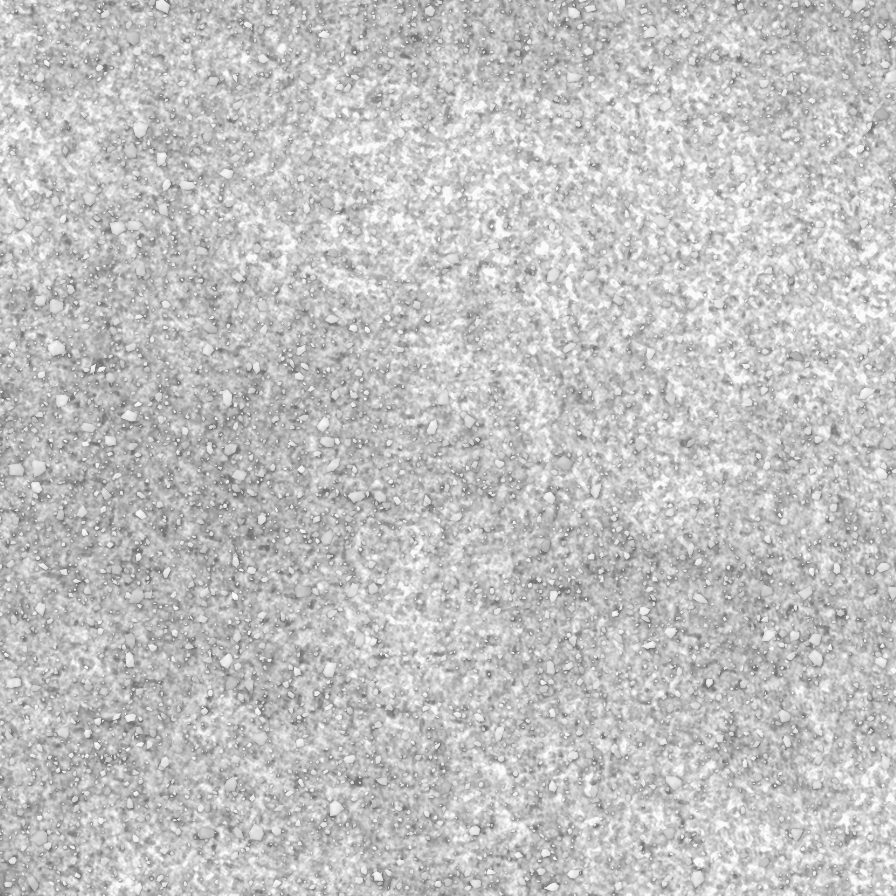
This texture is drawn by a WebGL 2 fragment shader. Its source:

```glsl
#version 300 es
precision highp float;

uniform vec2 u_resolution;
out vec4 fragColor;

float hash(vec2 p) {
    return fract(sin(dot(p, vec2(127.1, 311.7))) * 43758.5453);
}

vec2 hash2(vec2 p) {
    return vec2(hash(p), hash(p + 51.7));
}

mat2 rotation(float a) {
    return mat2(cos(a), sin(a), -sin(a), cos(a));
}

float noise(vec2 p) {
    vec2 i = floor(p), f = fract(p);
    f = f * f * (3.0 - 2.0 * f);
    return mix(mix(hash(i), hash(i + vec2(1, 0)), f.x),
               mix(hash(i + vec2(0, 1)), hash(i + 1.0), f.x), f.y);
}

// Broad worn patches: 0 is stony and dark, 1 is crumbly and bright
float wear(vec2 p) {
    float n = 0.5 * noise(p * vec2(4.0, 6.0) + 3.1)
            + 0.3 * noise(rotation(0.6) * p * 13.0)
            + 0.2 * noise(rotation(1.1) * p * 31.0);
    return smoothstep(0.2, 0.8, n + 0.13 * cos(9.5 * (p.y - 0.78)));
}

// Fine cement grain with white crumbs and dark pits
float cement(vec2 p, float worn) {
    float tone = 0.765 + 0.09 * (worn - 0.5);
    tone += 0.10 * (noise(rotation(0.4) * p * 90.0) - 0.5);
    tone += 0.20 * (noise(rotation(0.9) * p * 210.0) - 0.5);
    tone += 0.18 * (noise(rotation(1.3) * p * 390.0) - 0.5);
    float crumbs = smoothstep(0.52, 0.76, noise(rotation(0.7) * p * 170.0));
    float pits = smoothstep(0.7, 0.92, noise(rotation(0.2) * p * 130.0));
    return tone + 0.16 * crumbs * mix(0.35, 1.0, worn) - 0.15 * pits;
}

// Distance to an irregular convex chip with six sides
float chip(vec2 p, float radius, vec2 seed) {
    p = rotation(6.283 * hash(seed + 2.3)) * p;
    p.y *= 1.0 + 0.7 * hash(seed + 4.9);
    float d = -1.0;
    for (int i = 0; i < 6; i++) {
        float k = float(i);
        float a = 1.047 * (k + 0.8 * hash(seed + k * 1.7));
        float reach = radius * mix(0.6, 1.0, hash(seed + k * 3.1 + 8.0));
        d = max(d, dot(p, vec2(cos(a), sin(a))) - reach);
    }
    return d;
}

// One layer of scattered chips laid over the tone below
float scatterChips(float tone, vec2 p, float cells, float density, float layer) {
    vec2 q = p * cells + layer * 7.3;
    float edge = cells * max(0.0007, 0.6 / min(u_resolution.x, u_resolution.y));
    for (int y = -1; y <= 1; y++) {
        for (int x = -1; x <= 1; x++) {
            vec2 cell = floor(q) + vec2(x, y);
            vec2 seed = cell + layer * 37.0;
            vec2 centre = cell + 0.2 + 0.6 * hash2(seed);
            vec2 offset = q - centre;
            if (dot(offset, offset) > 0.64) continue;

            float worn = wear((centre - layer * 7.3) / cells);
            if (hash(seed + 9.2) > density * mix(1.35, 0.5, worn)) continue;

            float size = hash(seed + 6.4);
            float radius = mix(0.19, 0.4, size * size);
            float d = chip(offset, radius, seed);

            // Contact shadow, heavier below and to the right
            float side = 0.5 + 0.5 * dot(normalize(offset + 1e-4), vec2(0.6, -0.8));
            tone -= mix(0.07, 0.2, side) * exp(-max(d, 0.0) / (0.0018 * cells));

            // Lit face with a soft darker rim
            float face = mix(0.73, 0.94, sqrt(hash(seed + 12.6)));
            face += 0.12 * dot(offset, vec2(-0.6, 0.8)) / radius * 0.5;
            face += 0.07 * (noise(p * 260.0) - 0.5) + 0.05 * (noise(p * 110.0) - 0.5);
            face -= 0.07 * smoothstep(-0.35 * radius, 0.0, d);
            tone = mix(tone, face, smoothstep(edge, -edge, d));
        }
    }
    return tone;
}

void main() {
    vec2 p = gl_FragCoord.xy / min(u_resolution.x, u_resolution.y);
    float tone = cement(p, wear(p));

    // Grit first, then gravel, then the largest chips
    tone = scatterChips(tone, p, 130.0, 0.3, 1.0);
    tone = scatterChips(tone, p, 71.0, 0.32, 2.0);
    tone = scatterChips(tone, p, 37.0, 0.3, 3.0);

    fragColor = vec4(vec3(clamp(tone, 0.45, 0.98)), 1.0);
}
```
